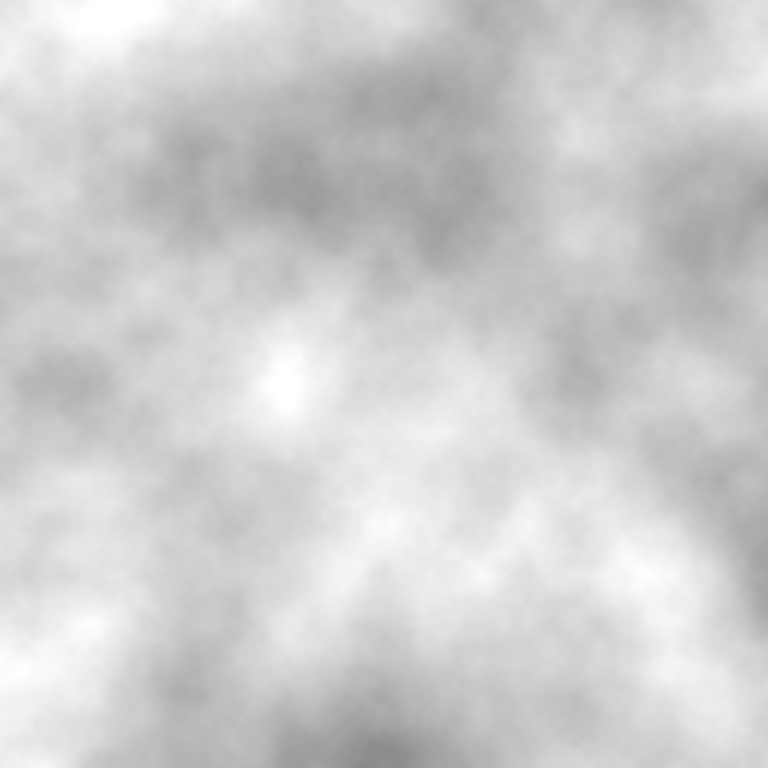
Write a Shadertoy shader that draws this texture.

```glsl
// Soft grey cloud cover: fractal value noise with drifting white and dark patches.

const int   COARSE_CELLS = 4;        // widest cloud cells across the canvas
const int   OCTAVES      = 6;
const float GAIN         = 0.5;      // strength of each finer layer
const float MEAN_GREY    = 0.818;
const float CONTRAST     = 0.35;     // strength of the widest layer
const float SPREAD       = 0.289;    // standard deviation of uniform values
const uint  SEED         = 37u;

// Integer hash of a lattice point, 0 to 1
float hash(ivec2 cell, int layer) {
    uvec2 q = uvec2(cell) + SEED + uint(layer) * 131u;
    uint h = (q.x * 1597334677u) ^ (q.y * 3812015801u);
    h = (h ^ (h >> 15)) * 2246822519u;
    h = (h ^ (h >> 13)) * 3266489917u;
    h ^= h >> 16;
    return float(h & 0xffffu) / 65535.0;
}

// Smoothly interpolated lattice values
float valueNoise(vec2 p, int layer) {
    ivec2 cell = ivec2(floor(p));
    vec2 f = fract(p);
    vec2 blend = f * f * (3.0 - 2.0 * f);
    float low  = mix(hash(cell, layer), hash(cell + ivec2(1, 0), layer), blend.x);
    float high = mix(hash(cell + ivec2(0, 1), layer), hash(cell + ivec2(1, 1), layer), blend.x);
    return mix(low, high, blend.y);
}

// Mean and deviation of the widest layer; border points count half
vec2 coarseStatistics() {
    float sum = 0.0, squares = 0.0;
    for (int y = 0; y <= COARSE_CELLS; y++) {
        for (int x = 0; x <= COARSE_CELLS; x++) {
            float weight = (x % COARSE_CELLS == 0 ? 0.5 : 1.0)
                         * (y % COARSE_CELLS == 0 ? 0.5 : 1.0);
            float value = hash(ivec2(x, y), 0);
            sum += weight * value;
            squares += weight * value * value;
        }
    }
    float area = float(COARSE_CELLS * COARSE_CELLS);
    float mean = sum / area;
    return vec2(mean, sqrt(max(squares / area - mean * mean, 0.001)));
}

// Layered noise centred on zero, its widest layer levelled to an even spread
float clouds(vec2 uv) {
    vec2 stats = coarseStatistics();
    vec2 p = uv * float(COARSE_CELLS);
    float total = (valueNoise(p, 0) - stats.x) * SPREAD / stats.y;
    float amplitude = GAIN;
    for (int layer = 1; layer < OCTAVES; layer++) {
        p *= 2.0;
        total += amplitude * (valueNoise(p, layer) - 0.5);
        amplitude *= GAIN;
    }
    return total;
}

void mainImage(out vec4 fragColor, in vec2 fragCoord) {
    vec2 uv = fragCoord / iResolution.xy;
    float grey = MEAN_GREY + CONTRAST * clouds(uv);
    fragColor = vec4(vec3(clamp(grey, 0.0, 1.0)), 1.0);
}
```
